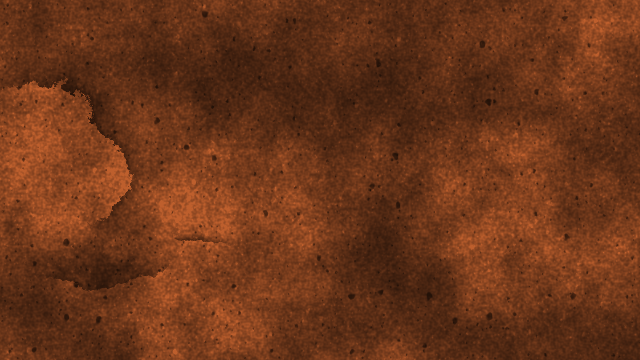
This texture is drawn by a Shadertoy shader. Its source:

```glsl
// Weathered rust-brown stone wall with cloudy stains, a flaked plate, ledges and pits.
#define BASE_TONE  0.417
#define TINT       vec3(1.0, 0.5, 0.237)
#define MOTTLE     0.50
#define GRAIN      0.26
#define EDGE_LIGHT 0.24
#define EDGE_SHADE 0.75
#define PIT_SHADE  0.75
#define FLECK_GLOW 0.30

vec2 hash2(vec2 p) {
    vec3 q = fract(p.xyx * vec3(0.1031, 0.1030, 0.0973));
    q += dot(q, q.yzx + 33.33);
    return fract((q.xx + q.yz) * q.zy);
}

vec2 gradientAt(vec2 cell) {
    float angle = 6.2832 * hash2(cell + 57.0).x;
    return vec2(cos(angle), sin(angle));
}

float gradientNoise(vec2 p) {
    vec2 i = floor(p), f = p - i;
    vec2 u = f * f * f * (f * (f * 6.0 - 15.0) + 10.0);
    vec2 e = vec2(1, 0);
    float low = mix(dot(gradientAt(i), f), dot(gradientAt(i + e), f - e), u.x);
    float high = mix(dot(gradientAt(i + e.yx), f - e.yx),
                     dot(gradientAt(i + 1.0), f - 1.0), u.x);
    return mix(low, high, u.y);
}

float fbm(vec2 p) {
    float sum = 0.0, amp = 1.0;
    for (int i = 0; i < 6; i++) {
        sum += amp * gradientNoise(p);
        p = mat2(1.6, 1.2, -1.2, 1.6) * p + 17.3;
        amp *= 0.68;
    }
    return sum;
}

// Soft elliptical stain
float stain(vec2 p, vec2 centre, vec2 radius) {
    vec2 q = (p - centre) / radius;
    return exp(-dot(q, q));
}

// Broken edge: shadow where d > 0, lit lip where d < 0
float ledge(float d, float shadeWidth, float px) {
    float outer = smoothstep(-px, px, d);
    float shade = outer * exp(-max(d, 0.0) / shadeWidth);
    float lip = (1.0 - outer) * exp(min(d, 0.0) / 0.014);
    return EDGE_LIGHT * lip - EDGE_SHADE * shade;
}

// Scattered ragged dots, one per chosen grid cell
float specks(vec2 p, float density, float share, float size, float px) {
    vec2 g = p * density;
    g += 0.09 * vec2(gradientNoise(g * 5.0), gradientNoise(g * 5.0 + 31.0));
    vec2 cell = floor(g);
    vec2 pick = hash2(cell + density * 3.0);
    vec2 centre = 0.25 + 0.5 * hash2(cell + density * 7.0);
    float radius = size * mix(0.4, 1.0, pick.y);
    float soft = px * density;
    float d = length((g - cell - centre) * vec2(1.0, 0.8)) - radius;
    return step(pick.x, share) * (1.0 - smoothstep(-soft, soft, d));
}

void mainImage(out vec4 fragColor, in vec2 fragCoord) {
    vec2 p = fragCoord / iResolution.y;
    float px = 1.0 / iResolution.y;
    float wobble = fbm(p * 9.0 + 40.0);
    vec2 warp = vec2(fbm(p * 5.0 + 11.0), fbm(p * 5.0 + 73.0));
    vec2 w = p + 0.09 * warp;

    // Cloudy mottling and fine grain, in log brightness
    float tone = MOTTLE * fbm(p * 3.2 + 5.0);
    tone += GRAIN * (gradientNoise(p * 75.0) + gradientNoise(p * 135.0 + 9.0));

    // Broad light stains
    tone += 0.26 * stain(w, vec2(0.52, 0.18), vec2(0.30, 0.16));
    tone += 0.24 * stain(w, vec2(0.68, 0.43), vec2(0.24, 0.15));
    tone += 0.36 * stain(w, vec2(1.42, 0.38), vec2(0.26, 0.20));
    tone += 0.25 * stain(w, vec2(1.68, 0.86), vec2(0.24, 0.15));

    // Broad dark stains
    tone -= 0.28 * stain(w, vec2(1.08, 0.68), vec2(0.45, 0.30));
    tone -= 0.42 * stain(w, vec2(1.62, 0.05), vec2(0.30, 0.13));
    tone -= 0.22 * stain(w, vec2(1.05, 0.26), vec2(0.15, 0.16));
    tone -= 0.15 * stain(w, vec2(0.40, 0.78), vec2(0.26, 0.12));
    tone -= 0.35 * stain(w, vec2(0.01, 0.42), vec2(0.08, 0.08));
    tone -= 0.30 * stain(w, vec2(0.32, 0.05), vec2(0.12, 0.07));

    // Flaked plate: crisp toward the upper right, fading elsewhere
    vec2 q = p - vec2(0.12, 0.53);
    float facing = smoothstep(-0.1, 0.5, dot(q, vec2(0.8, 0.6)) / (length(q) + 0.001));
    float plate = length(q) - 0.235 + 0.045 * wobble
                + 0.06 * stain(p, vec2(0.29, 0.65), vec2(0.05, 0.05));
    float soft = mix(0.10, 0.004, facing);
    tone += 0.30 * (1.0 - smoothstep(-soft, soft, plate));
    tone += facing * (0.7 + 0.8 * wobble) * ledge(plate, 0.022, px);

    // Sunken pocket above a curved ledge
    float curve = 0.205 + 1.2 * (p.x - 0.27) * (p.x - 0.27);
    float span = smoothstep(0.10, 0.18, p.x) * (1.0 - smoothstep(0.42, 0.50, p.x));
    tone -= 0.50 * stain(w, vec2(0.27, 0.28), vec2(0.14, 0.06));
    tone += 0.7 * span * ledge(p.y - curve + 0.022 * wobble, 0.020, px);

    // Short tapering crack
    float crack = p.y - 0.335 + 0.07 * (p.x - 0.49) + 0.014 * wobble;
    float taper = smoothstep(0.47, 0.51, p.x) * (1.0 - smoothstep(0.52, 0.70, p.x));
    tone += 1.2 * taper * ledge(crack, 0.009, px);

    // Pits and pale flecks at doubling densities
    for (int i = 0; i < 3; i++) {
        float density = 13.0 * exp2(float(i));
        tone -= PIT_SHADE * specks(p, density, 0.13, 0.10, px);
        tone += FLECK_GLOW * specks(p + 3.7, density * 1.7, 0.16, 0.13, px);
    }

    float value = BASE_TONE * exp(clamp(tone, -1.1, 0.58));
    fragColor = vec4(value * TINT, 1.0);
}
```
